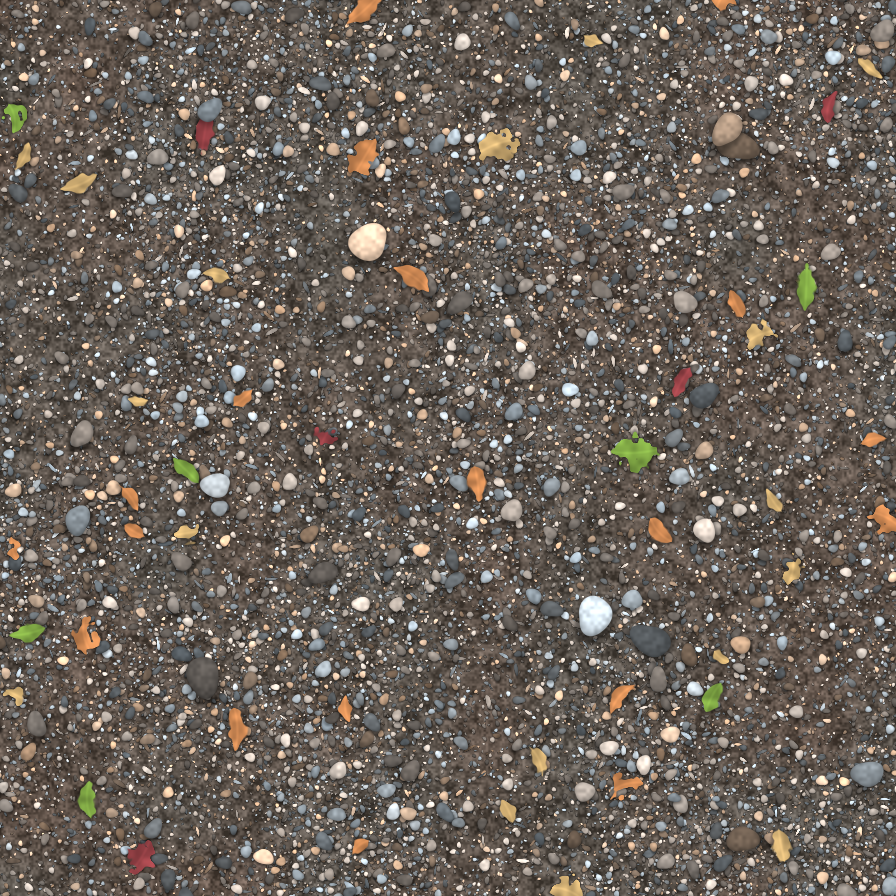
This texture is drawn by a Shadertoy shader. Its source:

```glsl
// Damp gravel path: dark gritty soil strewn with pebbles and fallen leaves.
// Jittered grids scatter rounded stones from fine grit up to cobbles, then
// wood chips and lobed leaves are laid over them, each with a soft shadow.

#define SOIL_DARK  vec3(0.21, 0.185, 0.16)
#define SOIL_LIGHT vec3(0.54, 0.50, 0.465)
#define SLATE      vec3(0.92, 1.00, 1.06)
#define WARM_GREY  vec3(1.06, 0.99, 0.93)
#define TAN        vec3(1.20, 0.98, 0.79)
#define ORANGE     vec3(0.86, 0.57, 0.35)
#define STRAW      vec3(0.85, 0.71, 0.47)
#define GREEN      vec3(0.52, 0.68, 0.28)
#define CRIMSON    vec3(0.62, 0.27, 0.29)
#define EDGE_SOFT  0.0009
#define LEAF_GRID  12.0
#define LEAF_SHARE 0.38

vec3 hash3(vec2 p) {
    vec3 q = fract(p.xyx * vec3(0.1031, 0.1030, 0.0973));
    q += dot(q, q.yxz + 33.33);
    return fract((q.xxy + q.yzz) * q.zyx);
}

float noise(vec2 p) {
    vec2 i = floor(p), f = fract(p);
    f = f * f * (3.0 - 2.0 * f);
    float low = mix(hash3(i).x, hash3(i + vec2(1, 0)).x, f.x);
    float high = mix(hash3(i + vec2(0, 1)).x, hash3(i + vec2(1, 1)).x, f.x);
    return mix(low, high, f.y);
}

vec2 rotate(vec2 p, float angle) {
    float c = cos(angle), s = sin(angle);
    return vec2(c * p.x + s * p.y, c * p.y - s * p.x);
}

// Coverage of a shape from its signed distance in canvas units
float fill(float dist) {
    float w = max(EDGE_SOFT, 0.7 / iResolution.y);
    return 1.0 - smoothstep(-w, w, dist);
}

// Stones thin out in soft patches and on the bare ground at the right
float stoneDensity(vec2 p) {
    vec2 bare = (p - vec2(0.87, 0.48)) * vec2(3.6, 4.2);
    return mix(0.55, 1.15, smoothstep(0.25, 0.65, noise(p * 6.0 + 3.7)))
         * (1.0 - 0.5 * exp(-dot(bare, bare)));
}

vec3 soil(vec2 p) {
    float grain = 0.30 * noise(p * 70.0) + 0.35 * noise(p * 190.0 + 9.0)
                + 0.35 * noise(p * 390.0 + 31.0);
    grain = clamp((grain - 0.5) * 1.6 + 0.44, 0.0, 1.0);
    vec3 tint = mix(vec3(0.97, 1.0, 1.01), vec3(1.06, 0.98, 0.95), noise(p * 11.0));
    return mix(SOIL_DARK, SOIL_LIGHT, grain) * tint;
}

vec3 stoneColor(vec3 r) {
    float value = mix(0.33, 0.90, pow(r.x, 1.5));
    vec3 tint = r.y < 0.36 ? SLATE : r.y < 0.80 ? WARM_GREY : TAN;
    return value * mix(tint, vec3(1.03, 1.0, 0.97), 0.4 * r.z);
}

// One grid of rounded stones; a large stretch turns them into chips
void addStones(inout vec3 col, vec2 p, float grid, float share, float stretch, float seed) {
    vec2 g = p * grid, cell = floor(g);
    for (int j = -1; j <= 1; j++)
    for (int i = -1; i <= 1; i++) {
        vec2 id = cell + vec2(i, j);
        vec3 a = hash3(id + seed), b = hash3(id + seed + 71.3), c = hash3(id + seed + 143.9);
        if (a.z > share * stoneDensity(id / grid)) continue;
        vec2 d = g - id - 0.5 - (a.xy - 0.5) * 0.8;
        vec2 q = rotate(d, b.x * 6.283);
        q.y *= 1.0 + stretch * (0.3 + 0.7 * b.y);
        float angle = atan(q.y, q.x);
        float radius = mix(0.27, 0.47, b.z * b.z);
        float outline = radius * (1.0 + 0.08 * sin(2.0 * angle + 6.0 * c.x)
                                      + 0.07 * sin(3.0 * angle + 6.0 * c.y));
        float dist = (length(q) - outline) / grid;

        // Contact shadow, then a domed surface lit from above
        col *= 1.0 - 0.36 * (1.0 - smoothstep(-0.05, 0.16, dist * grid + 0.2 * d.y));
        float rim = dot(q, q) / (outline * outline);
        float light = 1.08 + 0.16 * d.y / radius - 0.24 * rim * rim;
        light *= 0.87 + 0.26 * noise(p * 230.0 + seed);
        col = mix(col, stoneColor(c) * light, fill(dist));
    }
}

vec3 leafColor(float pick) {
    return pick < 0.48 ? ORANGE : pick < 0.80 ? STRAW : pick < 0.93 ? GREEN : CRIMSON;
}

// Scattered leaves: pointed ovals, some with ragged lobes
void addLeaves(inout vec3 col, vec2 p) {
    vec2 g = p * LEAF_GRID, cell = floor(g);
    for (int j = -1; j <= 1; j++)
    for (int i = -1; i <= 1; i++) {
        vec2 id = cell + vec2(i, j);
        vec3 a = hash3(id + 517.0), b = hash3(id + 631.0), c = hash3(id + 743.0);
        if (a.z > LEAF_SHARE) continue;
        vec2 q = rotate(g - id - 0.5 - (a.xy - 0.5) * 0.9, b.x * 6.283);
        float size = mix(0.14, 0.31, b.y);
        float lobed = step(0.66, b.z);
        q.y += 0.5 * (c.y - 0.5) * q.x * q.x / size;
        float ragged = (noise(q * 13.0 + id * 7.0) - 0.5) * mix(0.05, 0.17, lobed);
        float width = size * mix(0.34 + 0.2 * c.z, 0.62, lobed);
        float along = q.x / size;
        float dist = (abs(q.y) - width * (1.0 - along * along)) * 0.75;
        dist = (max(dist, abs(q.x) - size) + ragged) / LEAF_GRID;

        col *= 1.0 - 0.35 * (1.0 - smoothstep(-0.001, 0.005, dist));
        float vein = 1.0 - smoothstep(0.0, 0.03, abs(q.y));
        float light = 0.80 + 0.30 * noise(p * 130.0) + 0.08 * vein + 0.5 * q.y;
        col = mix(col, leafColor(c.x) * light, fill(dist));
    }
}

void mainImage(out vec4 fragColor, in vec2 fragCoord) {
    vec2 p = fragCoord / iResolution.y;
    vec3 col = soil(p);
    addStones(col, p, 190.0, 0.62, 0.8, 11.0);   // grit
    addStones(col, p, 112.0, 0.55, 0.7, 137.0);  // gravel
    addStones(col, p, 58.0, 0.20, 3.6, 211.0);   // wood chips
    addStones(col, p, 66.0, 0.46, 0.6, 307.0);   // small pebbles
    addStones(col, p, 38.0, 0.22, 0.6, 401.0);   // pebbles
    addLeaves(col, p);
    addStones(col, p, 20.0, 0.07, 0.5, 467.0);   // cobbles
    fragColor = vec4(clamp(col, 0.0, 1.0), 1.0);
}
```
